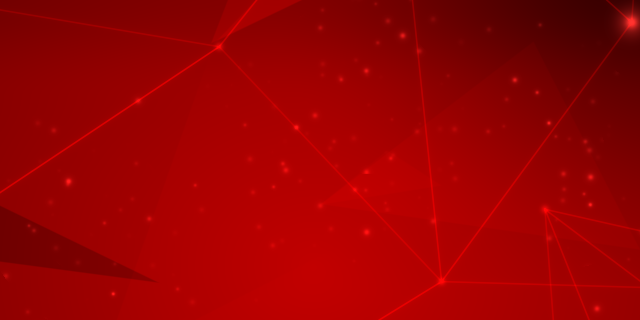
A WebGL 1 fragment shader for this background:

```glsl
precision highp float;
// Deep red backdrop with translucent facets, a thin line network and glowing specks.
uniform vec2 u_resolution;

float hash(vec2 p) {
  return fract(sin(dot(p, vec2(127.1, 311.7))) * 4375.85);
}

// Soft half plane: 1 on the left of the direction a to b
float side(vec2 p, vec2 a, vec2 b) {
  vec2 d = normalize(b - a);
  return smoothstep(-0.003, 0.003, d.x * (p.y - a.y) - d.y * (p.x - a.x));
}

// Filled triangle with counter-clockwise corners
float triangle(vec2 p, vec2 a, vec2 b, vec2 c) {
  return side(p, a, b) * side(p, b, c) * side(p, c, a);
}

// Thin line with a faint halo
float line(vec2 p, vec2 a, vec2 b) {
  vec2 ab = b - a;
  float t = clamp(dot(p - a, ab) / dot(ab, ab), 0.0, 1.0);
  float d = length(p - a - ab * t);
  return smoothstep(0.0045, 0.0005, d) + 0.25 * exp(-d * 130.0);
}

float glow(vec2 p, vec2 center, float radius) {
  vec2 q = (p - center) / radius;
  return exp(-dot(q, q));
}

// One speck per grid cell, kept where the density allows it
float specks(vec2 p, float cells, float density) {
  vec2 home = floor(p * cells);
  float light = 0.0;
  for (int j = -1; j <= 1; j++) {
    for (int i = -1; i <= 1; i++) {
      vec2 id = home + vec2(float(i), float(j));
      vec2 center = (id + vec2(hash(id + 3.7), hash(id + 9.2))) / cells;
      float power = hash(id + 21.4);
      float radius = mix(0.004, 0.008, hash(id + 5.1));
      float spot = glow(p, center, radius) + 0.25 * glow(p, center, radius * 2.2);
      light += step(hash(id + 14.6), density) * power * power * spot;
    }
  }
  return light;
}

void main() {
  vec2 p = gl_FragCoord.xy / u_resolution * vec2(2.0, 1.0);
  vec2 nodeA = vec2(0.685, 0.854);
  vec2 nodeB = vec2(1.380, 0.120);
  vec2 nodeC = vec2(1.703, 0.346);
  vec2 star = vec2(1.974, 0.930);

  // Radial base, darker along the top and in the upper right corner
  float red = 0.755 - 0.2 * length((p - vec2(0.98, 0.17)) * vec2(0.85, 1.0));
  red -= 0.07 * smoothstep(0.7, 1.0, p.y);
  red -= 0.24 * smoothstep(0.95, 0.0, length((p - vec2(2.0, 1.05)) * vec2(0.8, 1.0)));

  // Large faint facets
  red += 0.022 * side(p, vec2(0.365, 0.0), nodeA + vec2(-0.02, 0.0)) * -1.0 * smoothstep(0.9, 0.6, p.y);
  vec2 apex = vec2(1.667, 0.870);
  red += 0.03 * triangle(p, apex, vec2(1.003, 0.362), vec2(2.0, 0.22));
  red += 0.02 * triangle(p, vec2(1.21, 0.53), vec2(1.0, 0.36), vec2(1.38, 0.42));
  red += 0.015 * side(p, vec2(1.0, 0.20), vec2(0.61, 0.0)) * smoothstep(0.25, 0.05, p.y);

  // Bright shards at the top and the dark shard on the left
  red += 0.07 * triangle(p, vec2(0.660, 0.865), vec2(0.964, 1.01), vec2(0.716, 1.01));
  red += 0.05 * triangle(p, vec2(0.675, 0.870), vec2(0.964, 1.01), vec2(0.810, 1.01));
  red -= 0.13 * triangle(p, vec2(-0.01, 0.184), vec2(0.495, 0.117), vec2(-0.01, 0.362));

  // Line network fanning out from the nodes
  float net = 0.22 * line(p, nodeA, vec2(0.0, 0.398));
  net += 0.10 * line(p, nodeA, vec2(0.0, 0.969));
  net += 0.09 * line(p, nodeA, nodeB);
  net += 0.16 * line(p, nodeA, vec2(0.802, 1.0));
  net += 0.13 * line(p, nodeB, vec2(1.289, 1.0));
  net += 0.15 * line(p, nodeB, star);
  net += 0.16 * line(p, nodeB, vec2(1.185, 0.0));
  net += 0.10 * line(p, nodeB, vec2(2.0, 0.102));
  net += 0.12 * line(p, nodeC, vec2(2.0, 0.279));
  net += 0.12 * line(p, nodeC, vec2(2.0, 0.122));
  net += 0.12 * line(p, nodeC, vec2(1.841, 0.0));
  net += 0.10 * line(p, nodeC, vec2(1.729, 0.0));
  net += 0.18 * line(p, star, vec2(1.896, 1.0));
  net += 0.12 * line(p, star, vec2(1.979, 1.0));

  // Node dots and specks gathered in three drifts
  float nodes = glow(p, nodeA, 0.012) + glow(p, nodeB, 0.011) + glow(p, nodeC, 0.012);
  float drift = glow(p, vec2(0.32, 0.35), 0.3) + glow(p, vec2(1.12, 0.72), 0.36)
    + 0.7 * glow(p, vec2(1.75, 0.52), 0.35);
  float dots = specks(p, 11.0, 0.65 * drift) + 0.5 * specks(p + 4.3, 19.0, 0.4 * drift);

  // Corner star with a wide halo
  float flare = 0.55 * glow(p, star, 0.018) + 0.4 * glow(p, star, 0.045);

  vec3 color = vec3(red + net, 0.0, 0.0);
  color += vec3(0.22, 0.03, 0.03) * nodes;
  color += vec3(0.42, 0.10, 0.10) * dots;
  color += vec3(0.85, 0.22, 0.20) * flare;
  gl_FragColor = vec4(clamp(color, 0.0, 1.0), 1.0);
}
```
